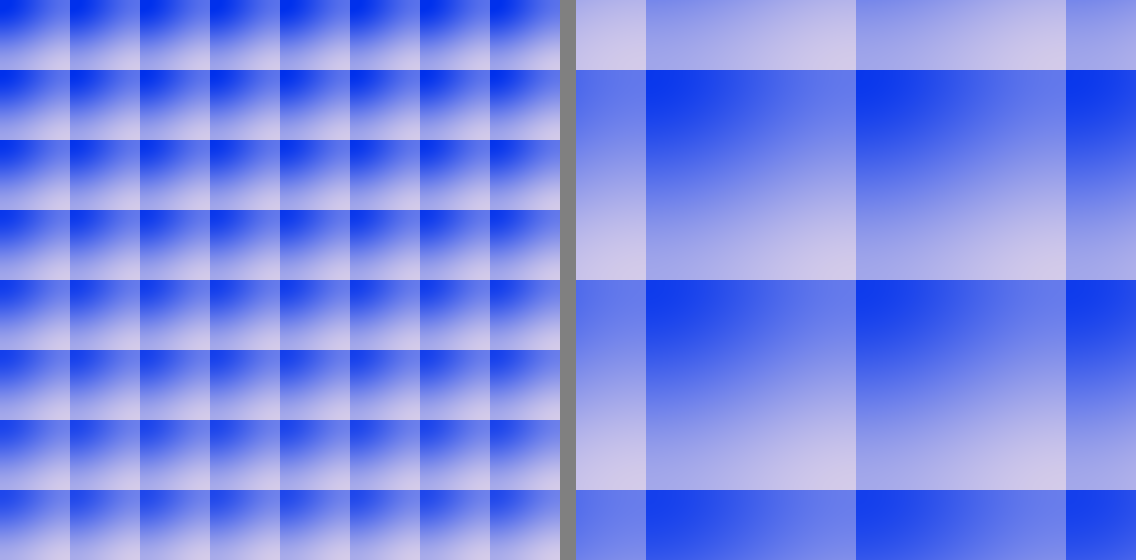
Left: the whole. Right: its middle third, enlarged.
Reproduce this pattern procedurally as a WebGL 2 fragment shader.

```glsl
#version 300 es
precision highp float;

uniform vec2 u_resolution;
out vec4 fragColor;

const float TILES = 8.0;
const int SAMPLES = 2;
const vec3 DEEP_BLUE = vec3(0.0, 0.19, 0.925);
const vec3 PALE_LILAC = vec3(0.87, 0.825, 0.915);

// Blend of four corner values: top left, top right, bottom left, bottom right
float cornerBlend(vec4 corners, vec2 weight) {
    vec2 sides = mix(corners.xz, corners.yw, weight.x);
    return mix(sides.x, sides.y, weight.y);
}

// Lightness inside one tile, with p running right and down from 0 to 1
float tileLightness(vec2 p) {
    vec2 weight = smoothstep(vec2(0.0, 0.04), vec2(1.0), p);
    return cornerBlend(vec4(0.0, 0.42, 0.71, 0.95), weight);
}

// Gradual fading from the top of the canvas to the bottom
float fade(float lightness, float depth) {
    float amount = mix(-0.03, 0.16, depth);
    return clamp(lightness + amount * (1.0 - lightness), 0.0, 1.0);
}

vec3 patternColor(vec2 canvasPos) {
    vec2 fromTop = vec2(canvasPos.x, 1.0 - canvasPos.y);
    float lightness = tileLightness(fract(fromTop * TILES));
    return mix(DEEP_BLUE, PALE_LILAC, fade(lightness, fromTop.y));
}

void main() {
    // Average a small grid of samples to smooth the tile edges
    vec3 total = vec3(0.0);
    for (int j = 0; j < SAMPLES; j++) {
        for (int i = 0; i < SAMPLES; i++) {
            vec2 offset = (vec2(i, j) + 0.5) / float(SAMPLES) - 0.5;
            total += patternColor((gl_FragCoord.xy + offset) / u_resolution);
        }
    }
    fragColor = vec4(total / float(SAMPLES * SAMPLES), 1.0);
}
```
